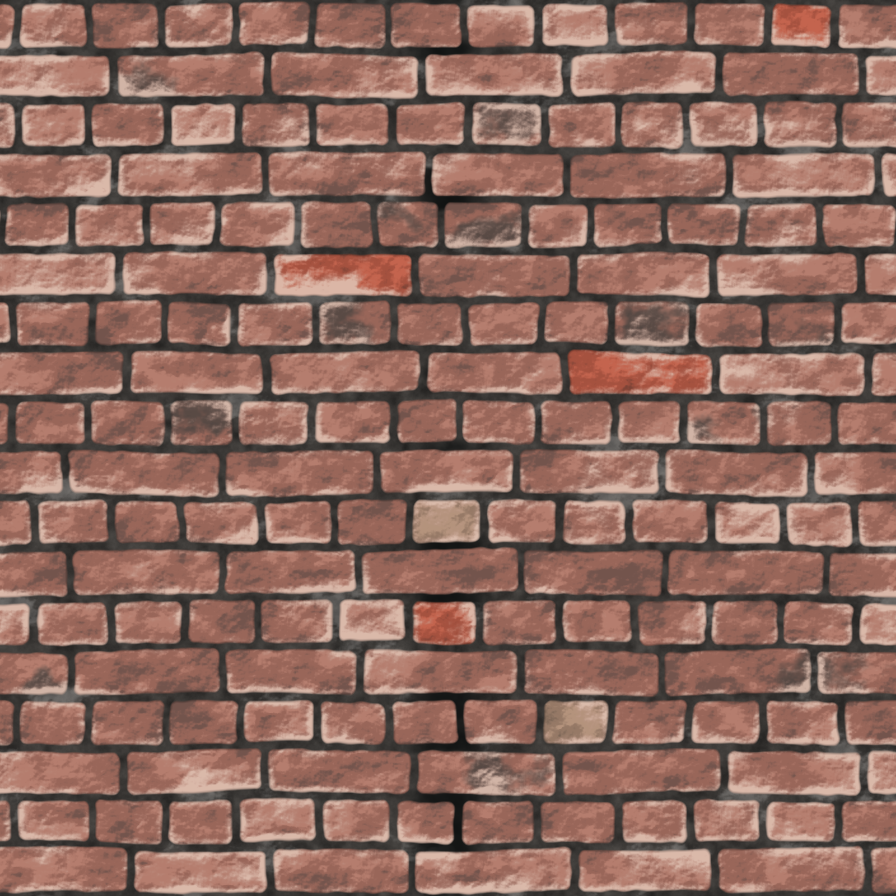
A Shadertoy shader for this texture:

```glsl
// Weathered brick wall: courses of long stretchers alternate with courses of short headers.
// Each brick is a rounded box with uneven joints; layered periodic noise adds
// the rough clay, pale worn rims, odd fired bricks, soot and dark mortar.

#define ROWS 18.0
#define STRETCHERS 6.0
#define JOINT 0.0040
#define ROUNDNESS 0.0075
#define JITTER 0.13
#define WOBBLE 0.0055
#define MORTAR vec3(0.22, 0.21, 0.20)
#define DARK_CLAY vec3(0.45, 0.33, 0.30)
#define CLAY vec3(0.60, 0.40, 0.35)
#define LIGHT_CLAY vec3(0.71, 0.49, 0.43)
#define DUST vec3(0.72, 0.56, 0.51)
#define PALE_DUST vec3(0.87, 0.75, 0.69)

float hash(vec2 p) {
    vec3 q = fract(p.xyx * 0.1031);
    q += dot(q, q.yzx + 33.33);
    return fract((q.x + q.y) * q.z);
}

// Value noise that wraps over the unit square
float noise(vec2 uv, vec2 freq) {
    vec2 p = uv * freq, f = fract(p);
    vec2 a = mod(floor(p), freq), b = mod(floor(p) + 1.0, freq);
    f = f * f * (3.0 - 2.0 * f);
    return mix(mix(hash(a), hash(vec2(b.x, a.y)), f.x),
               mix(hash(vec2(a.x, b.y)), hash(b), f.x), f.y);
}

float fbm(vec2 uv, vec2 freq) {
    float sum = 0.0, amp = 0.52;
    for (int i = 0; i < 5; i++) {
        sum += amp * noise(uv, freq);
        freq *= 2.0;
        amp *= 0.5;
    }
    return sum;
}

// Sideways shift of a course, in bricks
float courseShift(float row, float header) {
    float middle = step(3.5, row) * step(row, 8.5);
    float slipped = step(abs(row - 13.0), 0.5);
    return mix(0.82, 0.22, header) + middle * mix(-0.35, 0.27, header) + 0.75 * slipped;
}

// Position of the joint left of brick i
float jointAt(float i, float row, float count) {
    return i + JITTER * (hash(vec2(mod(i, count), row) + 71.0) - 0.5);
}

void mainImage(out vec4 fragColor, in vec2 fragCoord) {
    vec2 uv = fragCoord / iResolution.xy;
    float pixel = 1.0 / min(iResolution.x, iResolution.y);

    // Uneven joints: broad sway plus small chips
    vec2 sway = vec2(noise(uv, vec2(13.0)), noise(uv + 0.37, vec2(9.0, 12.0))) - 0.5;
    vec2 chips = vec2(noise(uv, vec2(75.0)), noise(uv + 0.61, vec2(75.0))) - 0.5;
    vec2 p = uv + WOBBLE * (sway + 0.45 * chips);

    // Find the course and the brick
    float row = mod(floor(p.y * ROWS), ROWS);
    float header = mod(row, 2.0);
    float count = STRETCHERS * (1.0 + header);
    float x = p.x * count - courseShift(row, header);
    float i = floor(x);
    i -= step(x, jointAt(i, row, count));
    i += step(jointAt(i + 1.0, row, count), x);
    float left = jointAt(i, row, count), right = jointAt(i + 1.0, row, count);
    vec2 id = vec2(mod(i, count), row);
    float shade = hash(id + 5.0), kind = hash(id + 19.0), tilt = hash(id + 43.0) - 0.5;

    // Rounded box distance, slightly tilted
    vec2 local = vec2((x - 0.5 * (left + right)) / count, (fract(p.y * ROWS) - 0.5) / ROWS);
    local.y += tilt * (0.04 * local.x + 0.0015);
    vec2 halfSize = vec2(0.5 * (right - left) / count, 0.5 / ROWS) - JOINT * (0.8 + 0.4 * shade);
    vec2 corner = abs(local) - halfSize + ROUNDNESS;
    float dist = length(max(corner, 0.0)) + min(max(corner.x, corner.y), 0.0) - ROUNDNESS;

    // Rough clay, lit from the upper left
    vec2 grainFreq = vec2(44.0, 56.0);
    float grain = fbm(uv, grainFreq);
    float relief = grain - fbm(uv + vec2(-0.0016, 0.0024), grainFreq);
    float patches = fbm(uv + 0.23, vec2(18.0, 22.0));
    float tone = 0.5 + 0.7 * (grain - 0.5) + 0.9 * relief
               + 0.22 * (shade - 0.5) + 0.5 * (patches - 0.5);
    vec3 brick = mix(DARK_CLAY, CLAY, smoothstep(0.18, 0.42, tone));
    brick = mix(brick, LIGHT_CLAY, smoothstep(0.46, 0.66, tone));

    // Odd bricks: red, buff and sooty
    brick *= mix(vec3(1.0), vec3(1.08, 0.80, 0.71), step(0.95, kind));
    float luma = dot(brick, vec3(0.3, 0.6, 0.1));
    brick = mix(brick, luma * vec3(1.28, 1.10, 0.92), 0.75 * step(kind, 0.035));
    float soot = step(abs(kind - 0.5), 0.04) * smoothstep(0.48, 0.66, patches);
    brick = mix(brick, MORTAR * 1.2, 0.75 * soot);

    // Pale wear gathers on rims and lower edges
    float rim = smoothstep(-0.012, -0.002, dist);
    float wear = patches + 0.26 * rim + 1.1 * relief - 3.0 * local.y + 0.16 * (shade - 0.5);
    float dust = smoothstep(0.56, 0.98, wear);
    brick = mix(brick, mix(DUST, PALE_DUST, dust), 0.9 * dust);
    brick *= 1.0 - 0.22 * smoothstep(-0.003, 0.0, dist);

    // Gritty mortar with black gaps near the middle
    vec3 mortar = MORTAR * (0.55 + 0.9 * fbm(uv + 0.11, vec2(80.0)));
    mortar += 0.16 * smoothstep(0.62, 0.8, patches + 0.5 * relief);
    float gap = smoothstep(0.06, 0.01, abs(uv.x - 0.5))
              * smoothstep(0.5, 0.7, noise(uv, vec2(8.0, 36.0)));
    mortar = mix(mortar, vec3(0.04, 0.05, 0.05), 0.8 * gap);

    float edge = max(pixel, 0.0013);
    fragColor = vec4(mix(brick, mortar, smoothstep(-edge, edge, dist)), 1.0);
}
```
